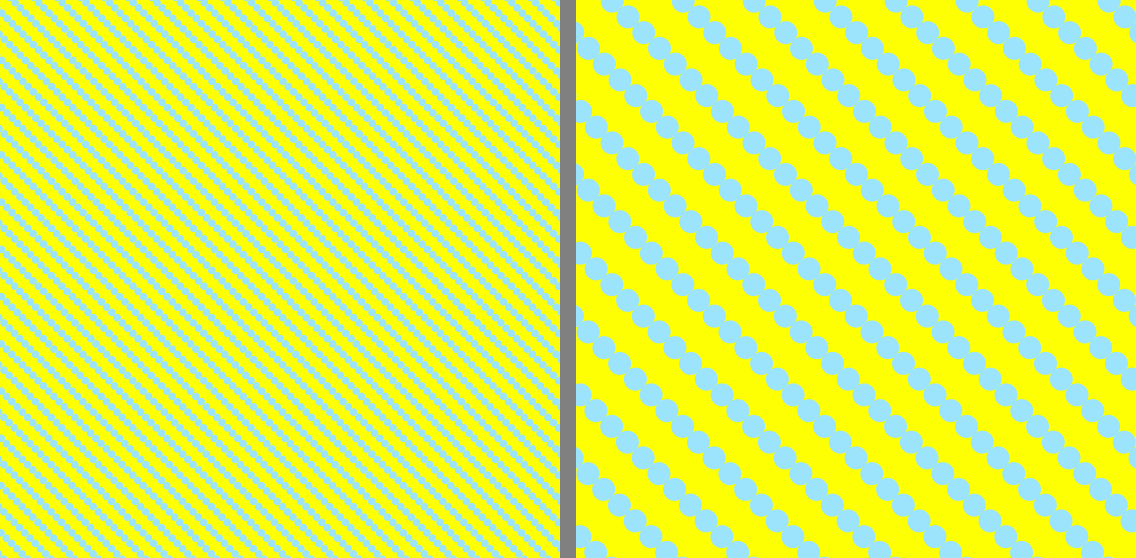
Left: the whole. Right: its middle third, enlarged.
This pattern is drawn by a WebGL 2 fragment shader. Its source:

```glsl
#version 300 es
precision highp float;

uniform vec2 u_resolution;
out vec4 fragColor;

// Lengths are fractions of the canvas width
const vec3 YELLOW = vec3(1.0, 1.0, 0.01);
const vec3 SKY_BLUE = vec3(0.61, 0.89, 0.99);
const float STRIPES_ACROSS = 23.67;
const float STRIPE_OFFSET = 0.0221;
const float ROW_STEP = 0.009375;
const float ROW_OFFSET = 0.0047;
const float DOT_RADIUS = 0.00684;

// Signed distance to the nearest dot of one row
float rowDistance(vec2 p, float row) {
    float rowY = row * ROW_STEP + ROW_OFFSET;
    // Each row shifts by its own depth, so the dots chain at 45 degrees
    float phase = (p.x - rowY - STRIPE_OFFSET) * STRIPES_ACROSS;
    float dx = (fract(phase + 0.5) - 0.5) / STRIPES_ACROSS;
    return length(vec2(dx, p.y - rowY)) - DOT_RADIUS;
}

// Union of the dots in the closest rows
float beadedStripes(vec2 p) {
    float nearestRow = round((p.y - ROW_OFFSET) / ROW_STEP);
    float d = 1.0;
    for (int i = -1; i <= 1; i++) {
        d = min(d, rowDistance(p, nearestRow + float(i)));
    }
    return d;
}

void main() {
    // Measure depth downward from the top edge
    vec2 p = vec2(gl_FragCoord.x, u_resolution.y - gl_FragCoord.y) / u_resolution.x;

    // One pixel of edge smoothing
    float coverage = clamp(0.5 - beadedStripes(p) * u_resolution.x, 0.0, 1.0);
    fragColor = vec4(mix(YELLOW, SKY_BLUE, coverage), 1.0);
}
```
